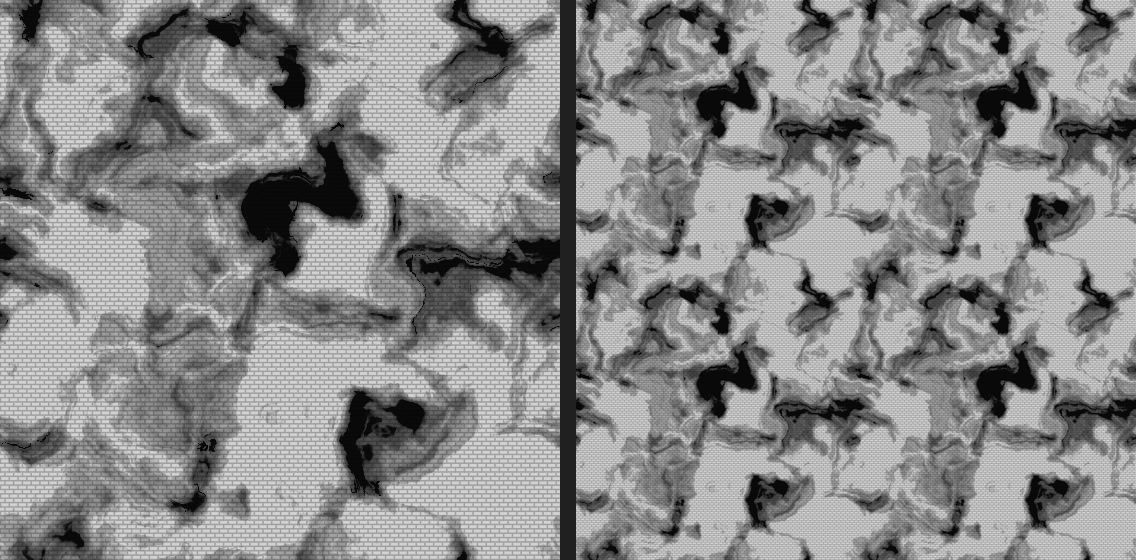
Left: one tile. Right: repeated 2 by 2.
A three.js fragment shader for this texture:

```glsl
// Pale brickwork stained by grey clouds and black, cracked patches of soot.
// A domain-warped periodic fbm is graded into tones, thin ridges add the
// cracks, and a fine running bond of bricks darkens the joints.

#define CLOUD_CELLS 5.0
#define WARP_AMOUNT 0.2
#define BRICK_ROWS 128.0
#define BRICK_COLUMNS 64.0
#define JOINT_SHADE 0.75
#define PALE_LEVEL 0.28
#define SOOT_LEVEL -1.60
#define CRACK_WIDTH 0.16
#define PALE_TONE 0.825
#define GREY_TONE 0.64
#define DARK_TONE 0.27
#define SOOT_TONE 0.04

varying vec2 vUv;

float hash(vec2 cell, float seed) {
  return fract(sin(dot(cell, vec2(127.1, 311.7)) + seed * 74.7) * 43758.5453);
}

// Slope of a random unit gradient at one lattice corner, wrapped at the period
float cornerSlope(vec2 cell, vec2 offset, float period, float seed) {
  float angle = 6.28318 * hash(mod(cell, period), seed);
  return dot(vec2(cos(angle), sin(angle)), offset);
}

// Tiling gradient noise
float noise(vec2 p, float period, float seed) {
  vec2 cell = floor(p);
  vec2 f = p - cell;
  vec2 fade = f * f * f * (f * (f * 6.0 - 15.0) + 10.0);
  vec2 right = vec2(1.0, 0.0);
  vec2 up = vec2(0.0, 1.0);
  float low = mix(cornerSlope(cell, f, period, seed),
                  cornerSlope(cell + right, f - right, period, seed), fade.x);
  float high = mix(cornerSlope(cell + up, f - up, period, seed),
                   cornerSlope(cell + 1.0, f - 1.0, period, seed), fade.x);
  return mix(low, high, fade.y);
}

// Tiling fractal sum, scaled to a deviation of about one
float fbm(vec2 p, float gain, float seed) {
  float sum = 0.0;
  float period = CLOUD_CELLS;
  float amplitude = 4.7 * sqrt(1.0 - gain * gain);
  for (int octave = 0; octave < 6; octave++) {
    sum += amplitude * noise(p, period, seed);
    p *= 2.0;
    period *= 2.0;
    amplitude *= gain;
    seed += 1.3;
  }
  return sum;
}

// Cloud tone: pale plateaus, grey slopes, dark halos, hard-edged soot
float stainTone(vec2 uv) {
  vec2 p = uv * CLOUD_CELLS;
  vec2 q = p + WARP_AMOUNT * vec2(fbm(p, 0.45, 11.0), fbm(p, 0.45, 23.0));
  float height = fbm(q, 0.55, 37.0);

  // Cracks follow the zero line of a second field, inside dark areas only
  float ridge = abs(fbm(q, 0.5, 53.0));
  float crack = 1.0 - smoothstep(0.0, CRACK_WIDTH, ridge);
  float crackZone = 1.0 - smoothstep(-1.2, -0.6, height);
  float sootHeight = height - 0.9 * crack * crackZone;

  float speckle = 0.4 * noise(q * 16.0, CLOUD_CELLS * 16.0, 71.0);
  float pale = smoothstep(PALE_LEVEL - 0.2, PALE_LEVEL + 0.25, height + speckle);
  float tone = mix(DARK_TONE, GREY_TONE, smoothstep(SOOT_LEVEL, 0.2, height));
  tone = mix(tone, PALE_TONE, pale);
  float clean = smoothstep(SOOT_LEVEL - 0.2, SOOT_LEVEL + 0.15, sootHeight);
  return mix(SOOT_TONE, tone, clean);
}

// Joint coverage of a running bond, with distances in row heights
float brickJoint(vec2 uv) {
  vec2 grid = uv * vec2(BRICK_COLUMNS, BRICK_ROWS);
  grid.x += 0.5 * mod(floor(grid.y), 2.0);
  vec2 f = fract(grid);
  float aspect = BRICK_ROWS / BRICK_COLUMNS;
  vec2 center = vec2(0.125 / aspect, 0.125);
  vec2 gap = abs(f - center);
  gap = min(gap, 1.0 - gap) * vec2(aspect, 1.0);
  return 1.0 - smoothstep(0.02, 0.32, min(gap.x, gap.y));
}

void main() {
  float tone = stainTone(vUv) * mix(1.0, JOINT_SHADE, brickJoint(vUv));
  gl_FragColor = vec4(vec3(tone), 1.0);
}
```
